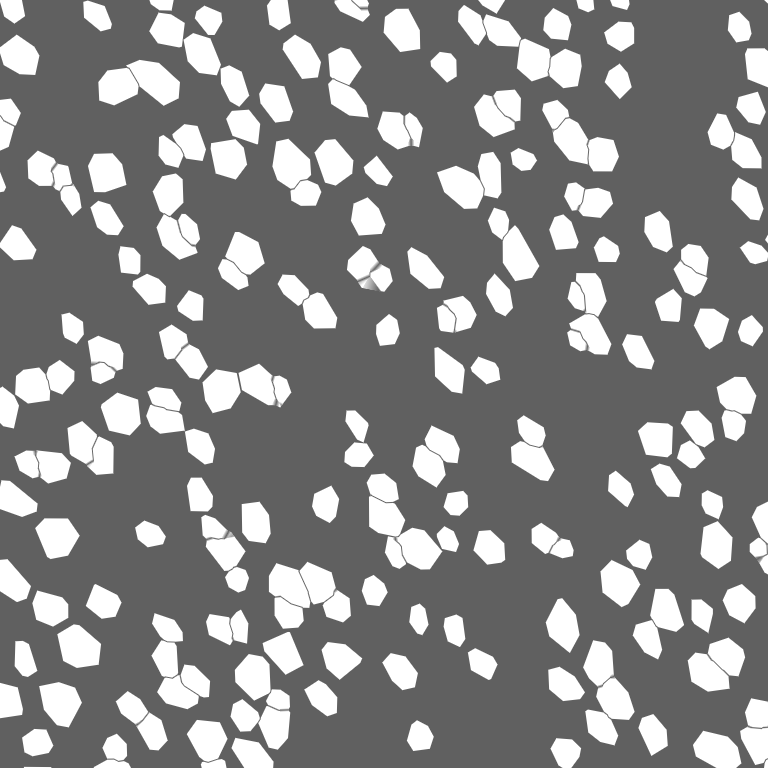
Give the GLSL for this pattern, as a Shadertoy shader.

```glsl
// Scattered white angular grains on flat grey, most leaning to the upper left.
// Each grid cell may hold one convex polygon (an intersection of half-planes);
// gradient noise thins the cells, and thin seams part the grains that overlap.

const vec3  GROUND_COLOR = vec3(0.376);
const vec3  GRAIN_COLOR  = vec3(1.0);
const float CELLS        = 17.0;    // grid cells per canvas height
const float FILL_SHARE   = 0.67;    // mean chance that a cell holds a grain
const float CLUSTERING   = 0.9;     // how strongly noise shifts that chance
const float CLUSTER_SIZE = 0.28;    // noise frequency per cell
const float JITTER       = 0.94;    // grain offset within its cell
const float RADIUS_MIN   = 0.0145;
const float RADIUS_MAX   = 0.0255;
const float STRETCH_MIN  = 1.05;    // length over width
const float STRETCH_MAX  = 1.75;
const float LEAN         = 2.12;    // direction of the long axis, radians
const float LEAN_SPREAD  = 0.9;
const int   SIDES        = 7;
const float SIDE_TURN    = 0.7;     // irregularity of side directions
const float SIDE_SHIFT   = 0.36;    // irregularity of side distances
const float SEAM         = 0.0006;  // half width of the gap between grains
const float TAU          = 6.2831853;

vec3 hash3(vec2 cell, float seed) {
    vec3 p = fract(vec3(cell.xyx + seed * vec3(7.3, 3.7, 5.9)) * vec3(0.1031, 0.1030, 0.0973));
    p += dot(p, p.yxz + 33.33);
    return fract((p.xxy + p.yzz) * p.zyx);
}

vec2 gradient(vec2 corner) {
    float a = TAU * hash3(corner, 31.0).x;
    return vec2(cos(a), sin(a));
}

float gradientNoise(vec2 p) {
    vec2 i = floor(p), f = fract(p);
    vec2 u = f * f * f * (f * (f * 6.0 - 15.0) + 10.0);
    vec2 e = vec2(0.0, 1.0);
    float low  = mix(dot(gradient(i), f), dot(gradient(i + e.yx), f - e.yx), u.x);
    float high = mix(dot(gradient(i + e.xy), f - e.xy), dot(gradient(i + e.yy), f - e.yy), u.x);
    return mix(low, high, u.y);
}

// Signed distance to the stretched, irregular polygon of one cell.
float grainDistance(vec2 p, vec2 cell) {
    vec3 shape = hash3(cell, 2.0);
    float radius = mix(RADIUS_MIN, RADIUS_MAX, shape.x);
    float stretch = sqrt(mix(STRETCH_MIN, STRETCH_MAX, shape.y));
    float lean = LEAN + LEAN_SPREAD * (shape.z - 0.5);

    vec2 axis = vec2(cos(lean), sin(lean));
    vec2 q = vec2(dot(p, axis), dot(p, vec2(-axis.y, axis.x)));
    vec2 squeeze = vec2(1.0 / stretch, stretch);

    float d = -1.0;
    for (int k = 0; k < SIDES; k++) {
        vec3 h = hash3(cell, 5.0 + float(k));
        float a = TAU * (float(k) + SIDE_TURN * (h.x - 0.5)) / float(SIDES);
        vec2 normal = vec2(cos(a), sin(a)) * squeeze;
        float reach = radius * (1.0 + SIDE_SHIFT * (h.y - 0.5));
        d = max(d, (dot(normal, q) - reach) / length(normal));
    }
    return d;
}

void mainImage(out vec4 fragColor, in vec2 fragCoord) {
    vec2 uv = fragCoord / iResolution.y;
    vec2 home = floor(uv * CELLS);

    // Distances to the nearest and second nearest grain.
    float nearest = 1.0, second = 1.0;
    for (int y = -1; y <= 1; y++) {
        for (int x = -1; x <= 1; x++) {
            vec2 cell = home + vec2(x, y);
            vec3 place = hash3(cell, 1.0);
            float chance = FILL_SHARE + CLUSTERING * gradientNoise(cell * CLUSTER_SIZE + 0.37);
            if (place.z > chance) continue;
            vec2 center = (cell + 0.5 + JITTER * (place.xy - 0.5)) / CELLS;
            float d = grainDistance(uv - center, cell);
            second = min(second, max(nearest, d));
            nearest = min(nearest, d);
        }
    }

    // Cut a seam along the line midway between overlapping grains.
    float d = max(nearest, 0.5 * (nearest - second) + SEAM);
    float cover = clamp(0.5 - d * iResolution.y, 0.0, 1.0);
    fragColor = vec4(mix(GROUND_COLOR, GRAIN_COLOR, cover), 1.0);
}
```
